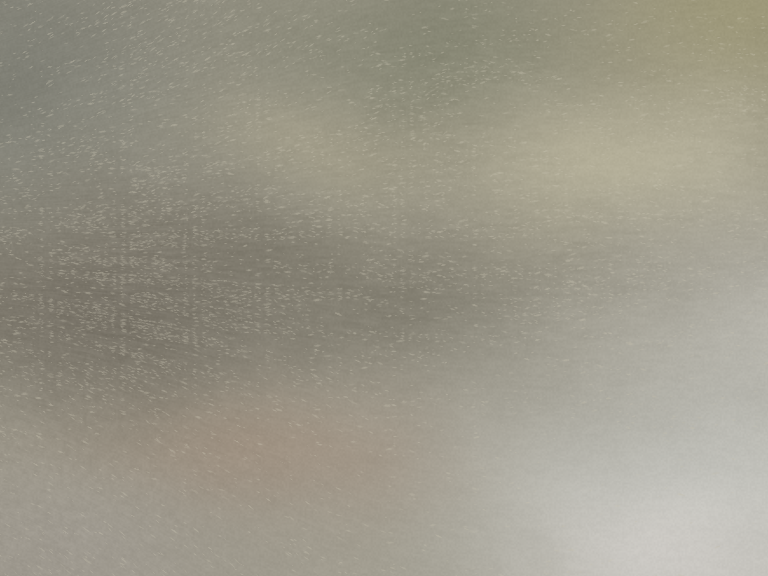
Give the GLSL for this texture, as a Shadertoy shader.

```glsl
// Misty painted surface: soft grey-olive washes under pale, brushed flecks of worn paint.
#define WARP 0.07
#define FLECK_LENGTH 0.0052
#define FLECK_THICKNESS 0.0016
#define FLECK_STRENGTH 0.42
#define STREAK_STRENGTH 0.030
#define MOTTLE_STRENGTH 0.035
#define GRAIN_STRENGTH 0.022
#define FLECK_LAYERS 4

const vec3 FLECK_COLOR = vec3(0.77, 0.75, 0.68);

float hash(vec2 p) {
    vec3 q = fract(p.xyx * vec3(0.1031, 0.1030, 0.0973));
    q += dot(q, q.yzx + 33.33);
    return fract((q.x + q.y) * q.z);
}

float noise(vec2 p) {
    vec2 i = floor(p), f = fract(p);
    f = f * f * (3.0 - 2.0 * f);
    return mix(mix(hash(i), hash(i + vec2(1, 0)), f.x),
               mix(hash(i + vec2(0, 1)), hash(i + vec2(1, 1)), f.x), f.y);
}

float fbm(vec2 p) {
    float sum = 0.0, amp = 0.5;
    for (int i = 0; i < 4; i++) {
        sum += amp * noise(p);
        p = mat2(1.6, 1.2, -1.2, 1.6) * p + 7.3;
        amp *= 0.5;
    }
    return sum;
}

// Soft elliptical spot, 1 at its centre
float spot(vec2 uv, vec2 centre, vec2 radius) {
    vec2 d = (uv - centre) / radius;
    return exp(-dot(d, d));
}

// Broad cloudy washes of colour, laid one over another
vec3 washes(vec2 uv) {
    vec3 c = vec3(0.605, 0.588, 0.530);
    c = mix(c, vec3(0.51, 0.51, 0.47), spot(uv, vec2(0.00, 0.86), vec2(0.32, 0.36)));
    c = mix(c, vec3(0.54, 0.54, 0.47), spot(uv, vec2(0.57, 0.93), vec2(0.22, 0.18)));
    c = mix(c, vec3(0.60, 0.58, 0.46), spot(uv, vec2(0.98, 0.97), vec2(0.22, 0.22)));
    c = mix(c, vec3(0.51, 0.495, 0.44), spot(uv, vec2(0.47, 0.49), vec2(0.36, 0.14)));
    c = mix(c, vec3(0.48, 0.46, 0.415), spot(uv, vec2(0.14, 0.46), vec2(0.28, 0.18)));
    c = mix(c, vec3(0.64, 0.62, 0.54), 0.8 * spot(uv, vec2(0.43, 0.76), vec2(0.17, 0.09)));
    c = mix(c, vec3(0.70, 0.68, 0.59), spot(uv, vec2(0.82, 0.72), vec2(0.20, 0.13)));
    c = mix(c, vec3(0.70, 0.69, 0.65), spot(uv, vec2(1.02, 0.42), vec2(0.20, 0.22)));
    c = mix(c, vec3(0.61, 0.54, 0.47), 0.8 * spot(uv, vec2(0.34, 0.21), vec2(0.22, 0.11)));
    c = mix(c, vec3(0.62, 0.60, 0.56), spot(uv, vec2(0.04, 0.02), vec2(0.30, 0.20)));
    c = mix(c, vec3(0.75, 0.75, 0.725), spot(uv, vec2(0.92, 0.12), vec2(0.36, 0.27)));
    return mix(c, vec3(0.80, 0.79, 0.77), spot(uv, vec2(0.85, 0.00), vec2(0.18, 0.13)));
}

// Where the surface is worn enough to show flecks
float wear(vec2 uv) {
    float w = 0.10 + 0.40 * spot(uv, vec2(0.55, 0.52), vec2(0.45, 0.17));
    w += 0.48 * spot(uv, vec2(0.17, 0.48), vec2(0.13, 0.14));
    w += 0.36 * spot(uv, vec2(0.57, 0.86), vec2(0.17, 0.11));
    w += 0.30 * spot(uv, vec2(0.97, 0.80), vec2(0.07, 0.12));
    w += 0.18 * spot(uv, vec2(0.25, 0.85), vec2(0.18, 0.25));
    return w * (1.0 - 0.9 * spot(uv, vec2(0.92, 0.08), vec2(0.38, 0.28)));
}

// One layer of scattered flecks: a jittered, ragged ellipse per cell
float flecks(vec2 q, float chance, float squeeze, float seed, float px) {
    vec2 cell = vec2(0.021, 0.011);
    vec2 g = q / cell + seed * 17.3;
    vec2 id = floor(g);
    float size = hash(id + 41.7);
    vec2 jitter = 0.3 + 0.4 * vec2(hash(id + 3.1), hash(id + 19.9));
    vec2 v = (fract(g) - jitter) * cell * vec2(1.0, squeeze);
    v.y += v.x * (hash(id + 63.0) - 0.5) * 0.6;
    vec2 radius = vec2(FLECK_LENGTH, FLECK_THICKNESS) * mix(vec2(0.3, 0.6), vec2(1.0), size * size);
    float ragged = 0.7 * (noise(q * 420.0) - 0.5);
    float d = (length(v / radius) - 1.0 + ragged) * radius.y;
    float shape = 1.0 - smoothstep(-0.5 * px, 0.9 * px, d);
    return shape * step(hash(id + 77.0), chance) * (0.4 + 0.6 * hash(id + 5.5));
}

void mainImage(out vec4 fragColor, in vec2 fragCoord) {
    vec2 uv = fragCoord / iResolution.xy;
    vec2 p = fragCoord / iResolution.y;
    float px = 1.0 / iResolution.y;

    // Washes, with drifting edges
    vec2 drift = vec2(fbm(p * 3.0), fbm(p * 3.0 + 31.0)) - 0.47;
    vec3 color = washes(uv + 2.0 * WARP * drift);
    color += 0.05 * (fbm(p * vec2(4.0, 7.0) + 12.0) - 0.47);

    // Brush direction: level on the right, fanning out from the left edge
    float fan = mix(0.45, 1.0, smoothstep(-0.1, 0.65, uv.x));
    vec2 brush = vec2(p.x, (p.y - 0.58) / fan + 0.012 * noise(p * 5.0));
    float worn = wear(uv + WARP * drift);

    // Faint brush streaks and fine mottling
    float streak = noise(brush * vec2(28.0, 150.0)) + noise(brush * vec2(60.0, 260.0)) - 1.0;
    color += STREAK_STRENGTH * streak * (0.2 + worn);
    float rough = 0.25 + spot(uv, vec2(0.0, 0.2), vec2(0.3, 0.25));
    color += MOTTLE_STRENGTH * rough * (fbm(p * 95.0) - 0.47);

    // Pale flecks, gathered in broken rows
    float rows = smoothstep(0.25, 0.75, noise(brush * vec2(7.0, 42.0) + 9.0));
    float cover = 0.0;
    for (int i = 0; i < FLECK_LAYERS; i++) {
        float k = float(i);
        vec2 q = brush * (1.0 + 0.17 * k);
        cover = max(cover, flecks(q, worn * (0.2 + 0.8 * rows), fan, k + 1.0, px));
    }
    color = mix(color, FLECK_COLOR, FLECK_STRENGTH * cover);

    // Fine canvas grain
    color += GRAIN_STRENGTH * (noise(p * 330.0) - 0.5);
    fragColor = vec4(clamp(color, 0.0, 1.0), 1.0);
}
```
